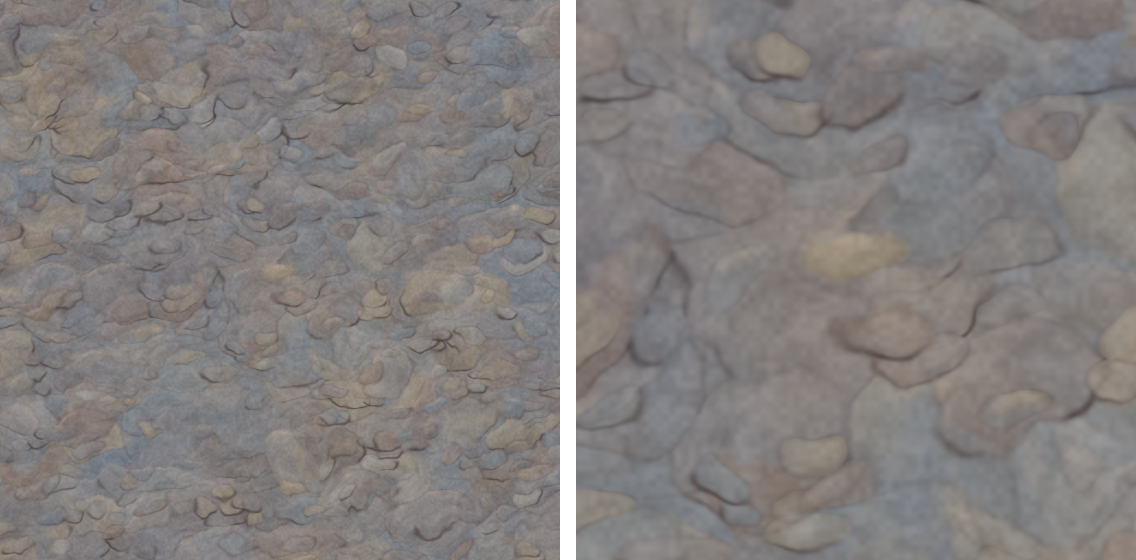
Left: the whole. Right: its middle third, enlarged.
Give the GLSL for this texture, as a three.js fragment shader.

```glsl
varying vec2 vUv;

const vec3 GREY = vec3(0.51, 0.49, 0.49);
const vec3 BLUE = vec3(0.475, 0.495, 0.52);
const vec3 OCHRE = vec3(0.57, 0.53, 0.475);
const vec3 PALE = vec3(0.565, 0.555, 0.545);
const vec3 BROWN = vec3(0.52, 0.465, 0.44);
const vec3 DARK = vec3(0.45, 0.43, 0.435);
const vec3 CREASE = vec3(0.29, 0.25, 0.25);
const vec3 RIM = vec3(0.68, 0.61, 0.53);

const float TILT = 0.2;           // common lean of the stones, radians
const float TURN = 1.5;           // range of each stone's own rotation
const float WARP = 0.034;         // bending of the outlines
const float CREASE_WIDTH = 0.0024;
const float CREASE_FAINT = 0.2;   // thin line round most stones
const float CREASE_DEPTH = 0.62;  // sparse dark accents
const float RIM_STRENGTH = 0.45;
const float SHADING = 0.03;
const float MOTTLE = 0.085;
const float FLECK = 0.05;
const float GRAIN = 0.045;

float hash(vec2 p) {
  vec3 q = fract(vec3(p.xyx) * 0.1031);
  q += dot(q, q.yzx + 33.33);
  return fract((q.x + q.y) * q.z);
}

float noise(vec2 p) {
  vec2 i = floor(p), f = fract(p);
  f = f * f * (3.0 - 2.0 * f);
  return mix(mix(hash(i), hash(i + vec2(1.0, 0.0)), f.x),
             mix(hash(i + vec2(0.0, 1.0)), hash(i + 1.0), f.x), f.y);
}

float fbm(vec2 p) {
  float sum = 0.0, amp = 0.5;
  for (int i = 0; i < 4; i++) {
    sum += amp * noise(p);
    p = p * 2.03 + 17.3;
    amp *= 0.5;
  }
  return sum / 0.9375;
}

vec2 rotate(vec2 p, float a) {
  float c = cos(a), s = sin(a);
  return vec2(c * p.x + s * p.y, c * p.y - s * p.x);
}

// Picks a stone colour by its share of the area
vec3 stoneColour(float pick) {
  if (pick < 0.30) return GREY;
  if (pick < 0.49) return BLUE;
  if (pick < 0.63) return OCHRE;
  if (pick < 0.78) return PALE;
  if (pick < 0.91) return BROWN;
  return DARK;
}

// Paints one layer of overlapping stones over the colour
vec3 paintStones(vec3 colour, vec2 p, vec2 cell, float seed, float coverage) {
  vec2 q = p / cell, home = floor(q);
  float broken = noise(p * 21.0 + seed);
  float lost = smoothstep(0.35, 0.8, noise(p * 15.0 + seed * 1.7));
  float smudge = smoothstep(0.35, 0.75, fbm(p * 24.0 + seed * 2.3));
  for (int y = -1; y <= 1; y++) {
    for (int x = -1; x <= 1; x++) {
      vec2 id = home + vec2(float(x), float(y));
      vec2 key = id + seed;
      if (hash(key + 71.3) > coverage) continue;
      vec2 jitter = vec2(hash(key + 3.1), hash(key + 9.7)) - 0.5;
      vec2 d = rotate(q - id - 0.5 - 0.7 * jitter, TURN * (hash(key + 23.9) - 0.5));
      d.y *= mix(1.0, 1.45, hash(key + 37.7));
      float radius = mix(0.42, 0.78, hash(key + 14.3));
      float reach = length(d);
      float edge = reach / radius - 1.0;
      float side = d.y / max(reach, 0.001);
      float inside = 1.0 - smoothstep(-0.05, 0.06 + 0.26 * lost, edge);
      float gap = edge * radius * cell.y / CREASE_WIDTH;
      float opacity = mix(0.35, 0.95, hash(key + 62.1));

      // Faint outline with dark accents below, warm light rim above
      float line = exp(-gap * gap) * (1.0 - 0.7 * lost);
      float accent = smoothstep(0.5, 0.85, broken) * smoothstep(0.4, -0.5, side);
      float crease = line * (CREASE_FAINT * opacity + CREASE_DEPTH * accent);
      float rim = exp(-(gap + 2.4) * (gap + 2.4) * 0.2) * smoothstep(-0.2, 0.7, side);
      rim *= smoothstep(0.5, 0.85, 1.0 - broken);

      vec3 stone = stoneColour(hash(key + 51.9));
      stone = mix(stone, stoneColour(hash(key + 83.3)), 0.7 * smudge);
      stone += SHADING * side * min(reach / radius, 1.0);
      stone = mix(stone, RIM, RIM_STRENGTH * rim);
      colour = mix(colour, stone, inside * opacity);
      colour = mix(colour, CREASE, crease);
    }
  }
  return colour;
}

void main() {
  // Tilted, bent coordinates
  vec2 p = rotate(vUv, TILT) + 3.0;
  vec2 bend = vec2(fbm(p * 11.0), fbm(p * 11.0 + 41.7)) - 0.5;
  p += WARP * 2.0 * bend;

  // Soft ground, then stones from large to small
  vec3 colour = mix(GREY, BLUE, smoothstep(0.3, 0.7, fbm(p * vec2(7.0, 11.0))));
  colour = paintStones(colour, p, vec2(0.116, 0.080), 11.0, 0.95);
  colour = paintStones(colour, p + 0.37, vec2(0.078, 0.052), 137.0, 0.5);
  colour = paintStones(colour, p + 0.71, vec2(0.038, 0.025), 293.0, 0.36);

  // Broad tint, streaky mottling, small flecks and fine grain
  float tint = fbm(vUv * 6.0 + 5.0) - 0.5;
  colour += tint * vec3(0.05, 0.02, -0.03);
  colour += MOTTLE * (fbm(p * vec2(26.0, 40.0)) - 0.5);
  colour += FLECK * (noise(p * vec2(90.0, 130.0)) - 0.5);
  colour += GRAIN * (noise(vUv * 256.0) - 0.5);
  gl_FragColor = vec4(colour + 0.008, 1.0);
}
```
